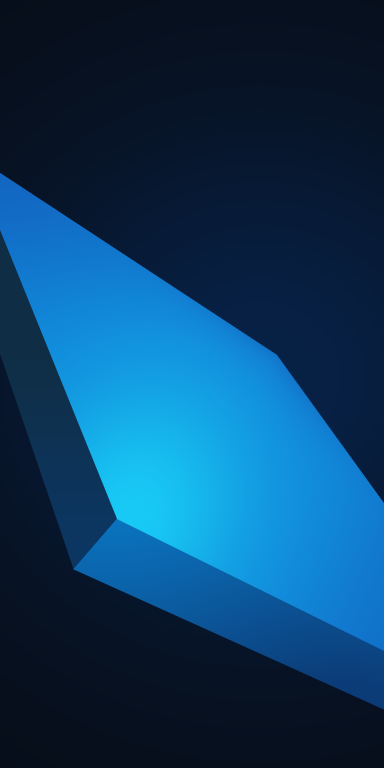
Reproduce this background procedurally as a Shadertoy shader.

```glsl
// A glowing blue slab with three visible faces, tilted across a dark navy backdrop.

const vec3 NIGHT     = vec3(0.028, 0.052, 0.095);
const vec3 NAVY      = vec3(0.028, 0.130, 0.275);
const vec3 AZURE     = vec3(0.065, 0.530, 0.850);
const vec3 COBALT    = vec3(0.070, 0.400, 0.760);
const vec3 CYAN      = vec3(0.095, 0.790, 0.960);
const vec3 SIDE_TOP  = vec3(0.060, 0.180, 0.270);
const vec3 SIDE_LOW  = vec3(0.045, 0.210, 0.380);
const vec3 FRONT_LIT = vec3(0.040, 0.470, 0.770);
const vec3 FRONT_DIM = vec3(0.045, 0.235, 0.470);

// Signed distance to the line a-b, positive on its left side
float lineDistance(vec2 p, vec2 a, vec2 b) {
    vec2 d = normalize(b - a);
    return dot(p - a, vec2(-d.y, d.x));
}

// Convex quad with clockwise corners, negative inside
float quadDistance(vec2 p, vec2 a, vec2 b, vec2 c, vec2 d) {
    return max(max(lineDistance(p, a, b), lineDistance(p, b, c)),
               max(lineDistance(p, c, d), lineDistance(p, d, a)));
}

float coverage(float dist, float pixel) {
    return clamp(0.5 - dist / pixel, 0.0, 1.0);
}

float glow(vec2 p, vec2 center, vec2 radius) {
    vec2 q = (p - center) / radius;
    return exp(-dot(q, q));
}

vec2 rotate(vec2 v, float angle) {
    float c = cos(angle), s = sin(angle);
    return vec2(c * v.x - s * v.y, s * v.x + c * v.y);
}

vec3 backdrop(vec2 p) {
    return mix(NIGHT, NAVY, glow(p, vec2(0.68, 1.02), vec2(0.72, 0.68)));
}

// Upper face: azure body, cobalt rims and a cyan light at the near corner
vec3 topColor(vec2 p, vec2 near, vec2 peak, float rimDepth) {
    vec3 color = mix(AZURE, COBALT, smoothstep(1.02, 1.58, p.y - 0.15 * p.x));
    color = mix(color, COBALT, 0.75 * smoothstep(0.60, 1.15, p.x - 0.5 * p.y + 0.2));
    float rim = exp(-rimDepth / 0.05) * glow(p, peak, vec2(0.35));
    color = mix(color, COBALT, 0.8 * rim);
    vec2 q = rotate(p - near, 0.45);
    return mix(color, CYAN, glow(q, vec2(0.03, 0.02), vec2(0.29, 0.37)));
}

vec3 sideColor(vec2 p) {
    return mix(SIDE_LOW, SIDE_TOP, smoothstep(0.55, 1.15, p.y));
}

vec3 frontColor(vec2 p, float depth) {
    float shade = 0.85 * smoothstep(0.15, 1.05, p.x) + 1.8 * depth;
    return mix(FRONT_LIT, FRONT_DIM, clamp(shade, 0.0, 1.0));
}

void mainImage(out vec4 fragColor, in vec2 fragCoord) {
    // Width spans 0 to 1, height spans 0 to 2
    vec2 p = fragCoord / iResolution.xy * vec2(1.0, 2.0);
    float pixel = 1.0 / iResolution.x;

    // Slab corners, some beyond the canvas
    vec2 left     = vec2(-0.082, 1.604);
    vec2 peak     = vec2( 0.721, 1.076);
    vec2 right    = vec2( 1.433, 0.091);
    vec2 near     = vec2( 0.305, 0.648);
    vec2 leftLow  = vec2(-0.082, 1.323);
    vec2 nearLow  = vec2( 0.193, 0.518);
    vec2 rightLow = vec2( 1.433, -0.042);

    float top   = quadDistance(p, left, peak, right, near);
    float side  = quadDistance(p, left, near, nearLow, leftLow);
    float front = quadDistance(p, near, right, rightLow, nearLow);

    // Lower faces overlap by half a pixel to close the seams
    float seam = 0.5 * pixel;
    vec3 color = backdrop(p);
    color = mix(color, sideColor(p), coverage(side - seam, pixel));
    float frontDepth = max(-lineDistance(p, near, right), 0.0);
    color = mix(color, frontColor(p, frontDepth), coverage(front - seam, pixel));

    float rimDepth = max(0.0, -max(lineDistance(p, left, peak), lineDistance(p, peak, right)));
    color = mix(color, topColor(p, near, peak, rimDepth), coverage(top, pixel));

    fragColor = vec4(color, 1.0);
}
```
